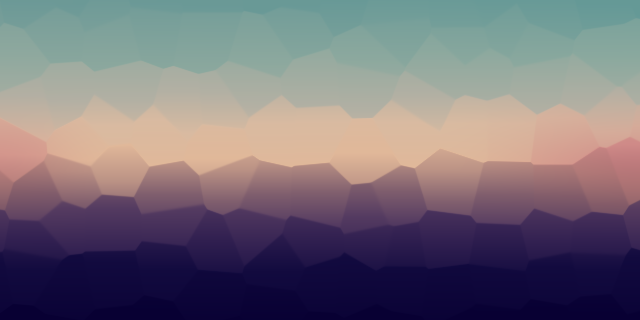
A Shadertoy shader for this background:

```glsl
const float CELL_SIZE = 0.15;      // in canvas heights
const float GRID_BASE = 0.04;
const float EDGE_SHARPNESS = 60.0;
const float FACET_STRENGTH = 0.4;

vec2 hash22(vec2 p) {
    vec3 q = fract(p.xyx * vec3(0.1031, 0.1030, 0.0973));
    q += dot(q, q.yzx + 33.33);
    return fract((q.xx + q.yz) * q.zy);
}

float ramp(float low, float high, float x) {
    return clamp((x - low) / (high - low), 0.0, 1.0);
}

// Vertical blend from night ground through peach haze to teal sky
vec3 duskGradient(float h) {
    vec3 color = mix(vec3(0.03, 0.00, 0.20), vec3(0.07, 0.04, 0.245), ramp(0.0, 0.16, h));
    color = mix(color, vec3(0.20, 0.13, 0.32), ramp(0.16, 0.25, h));
    color = mix(color, vec3(0.33, 0.23, 0.38), ramp(0.25, 0.33, h));
    color = mix(color, vec3(0.50, 0.37, 0.43), ramp(0.33, 0.39, h));
    color = mix(color, vec3(0.73, 0.57, 0.52), ramp(0.39, 0.45, h));
    color = mix(color, vec3(0.88, 0.72, 0.60), ramp(0.45, 0.52, h));
    color = mix(color, vec3(0.85, 0.73, 0.63), ramp(0.52, 0.61, h));
    color = mix(color, vec3(0.70, 0.69, 0.64), ramp(0.61, 0.69, h));
    color = mix(color, vec3(0.55, 0.66, 0.62), ramp(0.69, 0.82, h));
    return mix(color, vec3(0.41, 0.60, 0.59), ramp(0.82, 1.0, h));
}

// Scattered cell centre, lifted in waves along the main ridge
vec2 cellSeed(vec2 id, float aspect) {
    vec2 seed = id + mix(vec2(0.1), vec2(0.9), hash22(id + 17.0));
    float x = seed.x * CELL_SIZE / aspect;
    float ridgeWeight = exp(-0.5 * pow(abs(id.y - 2.5), 2.0));
    seed.y += 0.35 * ridgeWeight * cos(6.28318 * (x - 0.456) / 0.257);
    return seed;
}

// Soft Voronoi lookup: the blended centre of the nearest cells
vec2 facetCentre(vec2 p, float aspect) {
    vec2 base = floor(p);
    vec2 sum = vec2(0.0);
    float total = 0.0;
    for (int j = -2; j <= 2; j++) {
        for (int i = -2; i <= 2; i++) {
            vec2 seed = cellSeed(base + vec2(i, j), aspect);
            vec2 delta = seed - p;
            float weight = exp(-EDGE_SHARPNESS * dot(delta, delta));
            sum += seed * weight;
            total += weight;
        }
    }
    return sum / max(total, 1e-36);
}

// Rose glow at the sides of the horizon
vec3 addSideGlow(vec3 color, vec2 uv) {
    float left = 0.55 * smoothstep(0.17, 0.0, uv.x);
    float right = 0.75 * smoothstep(0.70, 1.0, uv.x);
    float band = exp(-pow(abs(uv.y - 0.49) / 0.11, 2.0));
    vec3 rose = vec3(0.78, 0.46, 0.50) * mix(0.65, 1.0, ramp(0.36, 0.52, uv.y));
    return mix(color, rose, (left + right) * band);
}

void mainImage(out vec4 fragColor, in vec2 fragCoord) {
    vec2 uv = fragCoord / iResolution.xy;
    float aspect = iResolution.x / iResolution.y;

    // Facets
    vec2 p = (uv * vec2(aspect, 1.0) - vec2(0.0, GRID_BASE)) / CELL_SIZE;
    vec2 centre = facetCentre(p, aspect) * CELL_SIZE + vec2(0.0, GRID_BASE);
    centre.x /= aspect;
    vec2 facetUv = mix(uv, centre, FACET_STRENGTH);

    // Colour
    vec3 color = duskGradient(facetUv.y);
    color = addSideGlow(color, facetUv);
    color.r -= 0.03 * (facetUv.x - 0.5) * smoothstep(0.6, 1.0, uv.y);
    fragColor = vec4(color, 1.0);
}
```
